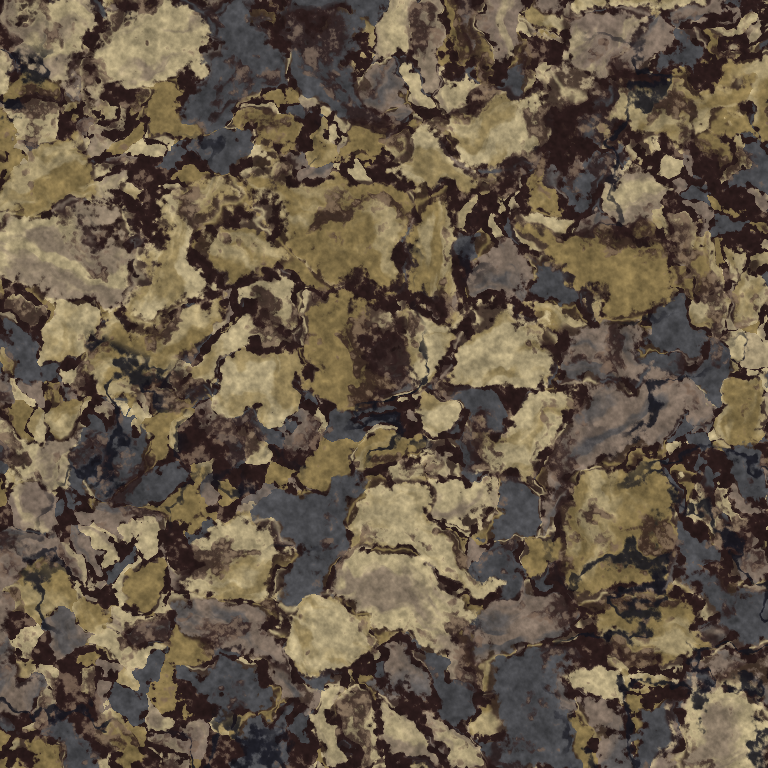
Give the GLSL for this texture, as a Shadertoy shader.

```glsl
// Polished brecciated granite: beige, olive and grey fragments in a crumbly dark brown matrix.

float hash(vec2 p) {
    return fract(sin(dot(p, vec2(127.1, 311.7))) * 43758.545);
}

float noise(vec2 p) {
    vec2 cell = floor(p), f = fract(p);
    f = f * f * (3.0 - 2.0 * f);
    return mix(mix(hash(cell), hash(cell + vec2(1, 0)), f.x),
               mix(hash(cell + vec2(0, 1)), hash(cell + vec2(1, 1)), f.x), f.y);
}

float fbm(vec2 p) {
    float sum = 0.0, amplitude = 0.53;
    for (int i = 0; i < 4; i++) {
        sum += amplitude * noise(p);
        p = mat2(1.6, 1.2, -1.2, 1.6) * p + 7.3;
        amplitude *= 0.5;
    }
    return sum;
}

mat2 rotation(float angle) {
    float c = cos(angle), s = sin(angle);
    return mat2(c, s, -s, c);
}

// Voronoi cells with a random stretch each: x = distance to the border, y = cell id
vec2 fragments(vec2 p, float seed) {
    vec2 home = floor(p);
    float nearest = 9.0, second = 9.0, id = 0.0;
    for (int y = -2; y <= 2; y++)
    for (int x = -2; x <= 2; x++) {
        vec2 cell = home + vec2(x, y);
        float cellId = hash(cell + seed);
        vec2 center = cell + 0.1 + 0.8 * vec2(hash(cell + seed + 19.7), hash(cell + seed + 53.1));
        vec2 offset = rotation(6.283 * cellId) * (p - center);
        float d = length(offset * vec2(0.75, 1.35));
        if (d < nearest) {
            second = nearest;
            nearest = d;
            id = cellId;
        } else {
            second = min(second, d);
        }
    }
    return vec2(second - nearest, id);
}

// Mineral colour of one fragment, streaked along its own direction
vec3 stoneColor(vec2 p, float id) {
    vec3 beige = vec3(0.67, 0.61, 0.47);
    vec3 olive = vec3(0.50, 0.43, 0.28);
    vec3 taupe = vec3(0.47, 0.41, 0.36);
    vec3 grey = vec3(0.28, 0.28, 0.29);
    float pick = fract(id * 17.3);
    vec3 base = pick < 0.36 ? beige : pick < 0.62 ? olive : pick < 0.82 ? taupe : grey;
    vec3 tint = pick < 0.2 ? taupe : pick < 0.45 ? olive : pick < 0.7 ? beige : grey;
    vec2 along = rotation(6.283 * id) * p;
    float streak = fbm(along * vec2(16.0, 48.0) + id * 90.0);
    return mix(base, tint, 0.75 * smoothstep(0.42, 0.7, streak));
}

void mainImage(out vec4 fragColor, in vec2 fragCoord) {
    vec2 uv = fragCoord / min(iResolution.x, iResolution.y);

    // Bend the space so that fragments get ragged, flowing outlines
    vec2 p = uv + 0.12 * (vec2(fbm(uv * 8.0), fbm(uv * 8.0 + 31.0)) - 0.5);
    p += 0.035 * (vec2(fbm(uv * 34.0 + 5.0), fbm(uv * 34.0 + 67.0)) - 0.5);

    float region = fbm(uv * 5.0 + 12.0) - 0.5;
    float crumble = fbm(uv * 42.0 + 3.0) - 0.5;
    float grain = fbm(uv * 125.0 + 40.0) - 0.5;

    // Matrix: dark brown with fine paler specks
    vec3 brown = vec3(0.175, 0.115, 0.11);
    float specks = smoothstep(0.02, 0.25, grain + 0.7 * crumble);
    vec3 matrix = mix(brown, vec3(0.42, 0.35, 0.29), 0.8 * specks);
    vec3 color = matrix;

    // Fragments from small to large, each with a dark rim
    for (int i = 0; i < 3; i++) {
        float scale = 31.0 / pow(1.95, float(i));
        float seed = 37.0 * float(i) + 4.0;
        vec2 stone = fragments(p * scale, seed);
        float present = step(fract(stone.y * 7.7), 0.78 - 0.17 * float(i));
        float size = 0.6 + 0.4 * float(i);
        float inside = stone.x - 0.11 + (0.55 * crumble + 0.5 * grain) / size - 0.35 * region;
        float rim = smoothstep(0.0, 0.09, stone.x);
        color = mix(color, matrix, 0.75 * present * rim);
        color = mix(color, stoneColor(p, stone.y), present * smoothstep(-0.04, 0.07, inside));
    }

    // Brown stains that eat into the fragments
    float stain = smoothstep(0.08, 0.21, fbm(p * 24.0 + 80.0) - 0.5 + 0.4 * grain);
    color = mix(color, matrix, 0.8 * stain);

    // Blue-black veins in a few areas
    float crack = abs(fbm(p * 9.0 + 21.0) - 0.5) + 0.06 * grain;
    float veinArea = smoothstep(0.5, 0.64, fbm(uv * 6.0 + 55.0));
    float vein = veinArea * (1.0 - smoothstep(0.006, 0.03, crack));
    color = mix(color, vec3(0.09, 0.09, 0.12), 0.85 * vein);

    // Fine mineral grain and soft cloudy shading
    color *= 1.0 + 0.55 * grain + 0.35 * crumble;
    color *= 0.94 + 0.12 * noise(uv * 290.0);
    fragColor = vec4(clamp(color, 0.0, 1.0), 1.0);
}
```
